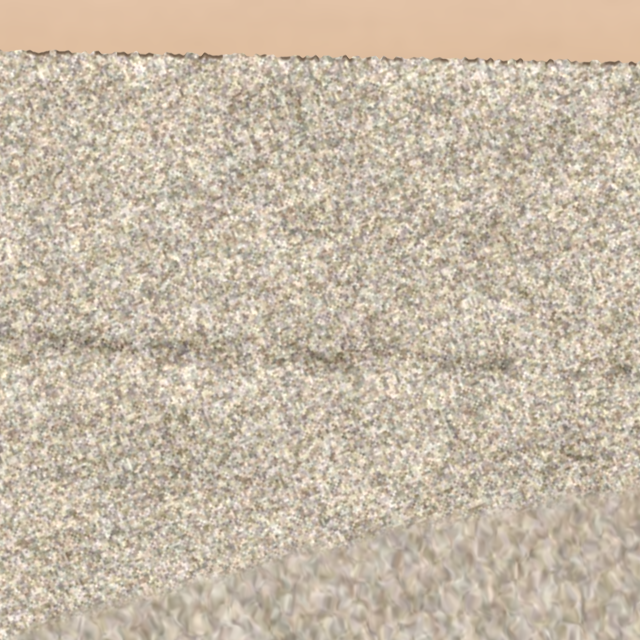
Reproduce this texture procedurally as a WebGL 1 fragment shader.

```glsl
precision highp float;
// A bank of fine pale gravel below a smooth peach wall, with a blurred mound
// in the lower right. Rotated layers of value noise make the grains; slow
// noise and soft bands shade the slope, and a ragged seam meets the wall.

uniform vec2 u_resolution;

const vec3 WALL_LOW = vec3(0.875, 0.745, 0.625);
const vec3 WALL_HIGH = vec3(0.885, 0.760, 0.650);
const vec3 GRAVEL = vec3(0.785, 0.740, 0.670);
const vec3 MOUND = vec3(0.755, 0.708, 0.645);
const vec3 SEAM_SHADOW = vec3(0.40, 0.32, 0.25);
const float SEAM_LEFT = 0.921;
const float SEAM_DROP = 0.018;
const float GRAIN_FREQ = 150.0;
const float GRAIN_CONTRAST = 0.29;
const float FINE_CONTRAST = 0.29;
const float TINT_AMOUNT = 0.10;
const float MOUND_CONTRAST = 0.21;

float hash(vec2 p) {
  vec3 q = fract(vec3(p.xyx) * 0.1031);
  q += dot(q, q.yzx + 33.33);
  return fract((q.x + q.y) * q.z);
}

float noise(vec2 p) {
  vec2 i = floor(p);
  vec2 f = fract(p);
  f = f * f * (3.0 - 2.0 * f);
  float low = mix(hash(i), hash(i + vec2(1.0, 0.0)), f.x);
  float high = mix(hash(i + vec2(0.0, 1.0)), hash(i + vec2(1.0, 1.0)), f.x);
  return mix(low, high, f.y);
}

float fbm(vec2 p) {
  float sum = 0.0;
  float weight = 0.5;
  for (int k = 0; k < 4; k++) {
    sum += weight * noise(p);
    p = mat2(1.6, 1.2, -1.2, 1.6) * p + 17.3;
    weight *= 0.5;
  }
  return sum / 0.9375;
}

vec2 turn(vec2 p, float angle) {
  float c = cos(angle);
  float s = sin(angle);
  return vec2(c * p.x - s * p.y, s * p.x + c * p.y);
}

// Colour shift between warm, green and violet grains.
vec3 grainTint(vec2 p) {
  float warm = noise(p + 61.0) - 0.5;
  float green = noise(p + 137.0) - 0.5;
  return vec3(0.45 * warm - 0.25 * green, 0.35 * green, -0.8 * warm - 0.2 * green);
}

float softSpot(vec2 p, vec2 center, vec2 radius) {
  vec2 d = (p - center) / radius;
  return exp(-dot(d, d));
}

// Broad light and shade over the slope.
float slopeShade(vec2 p) {
  float patches = fbm(p * vec2(13.0, 24.0) + 5.0) - 0.5;
  float clumps = smoothstep(0.30, 0.66, fbm(p * vec2(28.0, 46.0) + 40.0));
  float furrow = exp(-pow((p.y - 0.470 + 0.050 * p.x) / 0.022, 2.0));
  float shade = 0.11 * patches - 0.14 * furrow * clumps;
  shade -= 0.06 * clumps * softSpot(p, vec2(0.78, 0.433), vec2(0.06, 0.014));
  shade -= 0.12 * clumps * softSpot(p, vec2(0.71, 0.640), vec2(0.10, 0.030));
  shade -= 0.09 * clumps * softSpot(p, vec2(0.88, 0.290), vec2(0.10, 0.045));
  shade -= 0.06 * clumps * softSpot(p, vec2(0.47, 0.640), vec2(0.06, 0.025));
  shade -= 0.04 * softSpot(p, vec2(0.50, 0.820), vec2(0.28, 0.05));
  shade -= 0.04 * softSpot(p, vec2(0.32, 0.300), vec2(0.24, 0.06));
  shade += 0.025 * exp(-pow((p.y - 0.395) / 0.040, 2.0));
  return shade;
}

vec3 gravelColor(vec2 p) {
  vec2 g = turn(p, 0.55) * GRAIN_FREQ;
  g += 0.7 * vec2(noise(p * 90.0), noise(p * 90.0 + 31.0));
  float coarse = noise(g) - 0.5;
  float fine = noise(turn(p, -0.4) * GRAIN_FREQ * 1.75 + 9.0) - 0.5;
  float light = GRAIN_CONTRAST * coarse + FINE_CONTRAST * fine + slopeShade(p);
  return GRAVEL + light * vec3(1.0, 1.0, 0.97) + TINT_AMOUNT * grainTint(g * 0.9);
}

// Out-of-focus grains, drawn out along the vertical.
vec3 moundColor(vec2 p) {
  vec2 g = turn(p, -0.18) * vec2(92.0, 66.0);
  g += 0.8 * vec2(noise(p * 60.0), noise(p * 60.0 + 31.0));
  float coarse = noise(g + 12.0) - 0.5;
  float fine = noise(turn(g, 0.4) * 1.9) - 0.5;
  float patches = fbm(p * 18.0 + 70.0) - 0.5;
  float light = MOUND_CONTRAST * coarse + 0.15 * fine + 0.11 * patches;
  return MOUND + light + 0.07 * grainTint(g * 0.9);
}

vec3 wallColor(vec2 p) {
  float streaks = noise(p * vec2(7.0, 55.0)) - 0.5;
  float mottles = noise(p * 45.0) - 0.5;
  vec3 base = mix(WALL_LOW, WALL_HIGH, smoothstep(0.91, 1.0, p.y));
  return base + 0.010 * streaks + 0.010 * mottles;
}

void main() {
  vec2 p = gl_FragCoord.xy / u_resolution;
  float soft = max(0.0018, 1.0 / u_resolution.y);

  float moundTop = 0.34 * p.x - 0.095 * p.x * p.x + 0.020 * (noise(p * 26.0) - 0.5);
  float inMound = 1.0 - smoothstep(-0.022, 0.016, p.y - moundTop);
  vec3 ground = mix(gravelColor(p), moundColor(p), inMound);

  // Ragged crest: broken shadow gaps and pale stones along the wall.
  float crest = SEAM_LEFT - SEAM_DROP * p.x + 0.006 * (noise(vec2(p.x * 150.0, 3.0)) - 0.5);
  float below = crest - p.y;
  float gaps = smoothstep(0.35, 0.65, noise(vec2(p.x * 85.0, p.y * 60.0) + 23.0));
  float seam = exp(-pow((below - 0.002) / 0.0042, 2.0)) * gaps;
  float rim = exp(-pow((below - 0.020) / 0.018, 2.0));
  ground += rim * (0.16 * noise(p * 120.0) - 0.045);
  ground = mix(ground, SEAM_SHADOW, 0.85 * seam);

  vec3 color = mix(wallColor(p), ground, smoothstep(-soft, soft, below));
  gl_FragColor = vec4(clamp(color, 0.0, 1.0), 1.0);
}
```
